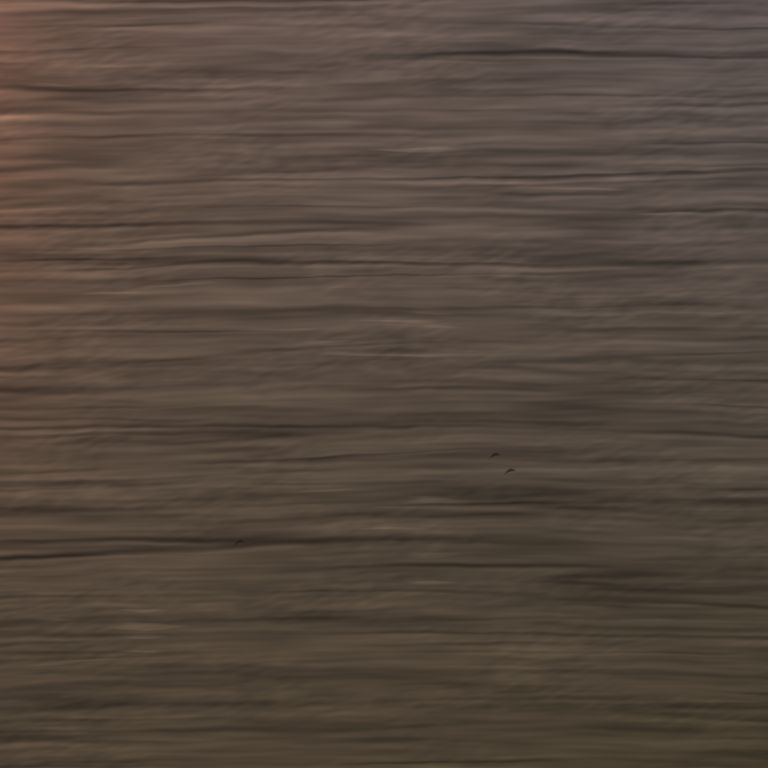
Give the GLSL for this texture, as a Shadertoy shader.

```glsl
vec2 hash2(vec2 p) {
    vec3 q = fract(p.xyx * vec3(0.1031, 0.1030, 0.0973));
    q += dot(q, q.yzx + 33.33);
    return fract((q.xx + q.yz) * q.zy);
}

float cornerSlope(vec2 cell, vec2 offset) {
    float angle = 6.2832 * hash2(cell + 71.0).x;
    return dot(vec2(cos(angle), sin(angle)), offset);
}

float gradientNoise(vec2 p) {
    vec2 i = floor(p), f = fract(p);
    vec2 u = f * f * f * (f * (f * 6.0 - 15.0) + 10.0);
    vec2 e = vec2(0.0, 1.0);
    return mix(mix(cornerSlope(i, f), cornerSlope(i + e.yx, f - e.yx), u.x),
               mix(cornerSlope(i + e.xy, f - e.xy), cornerSlope(i + e.yy, f - e.yy), u.x), u.y);
}

// Bends the straight fibres into a slight rise with gentle waves
vec2 bendGrain(vec2 uv) {
    float wave = 0.006 * gradientNoise(uv * vec2(2.5, 4.0) + 9.0)
               + 0.003 * gradientNoise(uv * vec2(9.0, 14.0) + 31.0)
               + 0.0012 * gradientNoise(uv * vec2(28.0, 45.0) + 53.0);
    return vec2(uv.x, uv.y - 0.03 * uv.x + 0.018 * uv.x * uv.x + wave);
}

// Soft bands and finer streaks along the grain
float streaks(vec2 p) {
    return 0.05 * gradientNoise(p * vec2(0.8, 13.0) + 3.0)
         + 0.17 * gradientNoise(p * vec2(1.1, 36.0) + 17.0)
         + 0.21 * gradientNoise(p * vec2(2.2, 68.0) + 43.0)
         + 0.19 * gradientNoise(p * vec2(5.0, 115.0) + 5.0)
         + 0.13 * gradientNoise(p * vec2(13.0, 180.0) + 37.0);
}

// Thin dark lines at the zero crossings of stretched noise
float creases(vec2 p, vec2 scale, float width, float seed) {
    float line = 1.0 - smoothstep(0.0, width, abs(gradientNoise(p * scale + seed)));
    float presence = smoothstep(-0.25, 0.25, gradientNoise(p * scale * vec2(1.6, 0.7) + seed * 2.0));
    return line * presence;
}

// Short slanted fibres between the streaks
float slantedFibres(vec2 uv) {
    vec2 p = vec2(uv.x, uv.y - 0.22 * uv.x);
    float patches = smoothstep(-0.3, 0.3, gradientNoise(uv * vec2(5.0, 16.0) + 60.0));
    return patches * (gradientNoise(p * vec2(20.0, 110.0) + 25.0)
                    + gradientNoise(p * vec2(45.0, 170.0) + 65.0));
}

// Sparse pale slivers catching the light
float slivers(vec2 p) {
    float sliver = smoothstep(0.22, 0.5, gradientNoise(p * vec2(8.0, 115.0) + 81.0));
    return sliver * smoothstep(0.05, 0.4, gradientNoise(p * vec2(3.0, 11.0) + 12.0));
}

// A few small curved nicks
float nicks(vec2 uv) {
    float mark = 0.0;
    for (int i = 0; i < 3; i++) {
        vec2 d = uv - hash2(vec2(float(i) * 7.0 + 2.0, 19.0));
        d.y += 60.0 * d.x * d.x - 0.3 * d.x;
        mark = max(mark, 1.0 - smoothstep(0.4, 1.3, length(d / vec2(0.007, 0.0022))));
    }
    return mark;
}

// Lighting falls from a warm upper left to an olive lower right
vec3 woodTone(vec2 uv) {
    vec3 lowerLeft = vec3(0.290, 0.246, 0.198);
    vec3 lowerRight = vec3(0.255, 0.221, 0.170);
    vec3 upperLeft = vec3(0.374, 0.307, 0.270);
    vec3 upperRight = vec3(0.348, 0.309, 0.296);
    vec3 tone = mix(mix(lowerLeft, lowerRight, uv.x), mix(upperLeft, upperRight, uv.x), uv.y);
    float glow = exp(-10.0 * uv.x) * smoothstep(0.15, 0.95, uv.y);
    return tone + glow * vec3(0.085, 0.035, 0.018);
}

void mainImage(out vec4 fragColor, in vec2 fragCoord) {
    vec2 uv = fragCoord / iResolution.xy;
    vec2 grain = bendGrain(uv);

    float shade = 1.06 + streaks(grain) + 0.10 * slantedFibres(uv);
    shade += 0.22 * slivers(grain);

    // Each broad crease has a faint lit lip below it
    vec2 broad = vec2(0.75, 27.0);
    shade -= 0.27 * creases(grain, broad, 0.12, 7.0);
    shade += 0.10 * creases(grain + vec2(0.0, 0.006), broad, 0.12, 7.0);
    shade -= 0.18 * creases(grain, vec2(1.3, 44.0), 0.15, 29.0);

    vec3 color = woodTone(uv) * shade;
    color = mix(color, vec3(0.13, 0.10, 0.08), 0.65 * nicks(uv));
    fragColor = vec4(color, 1.0);
}
```
